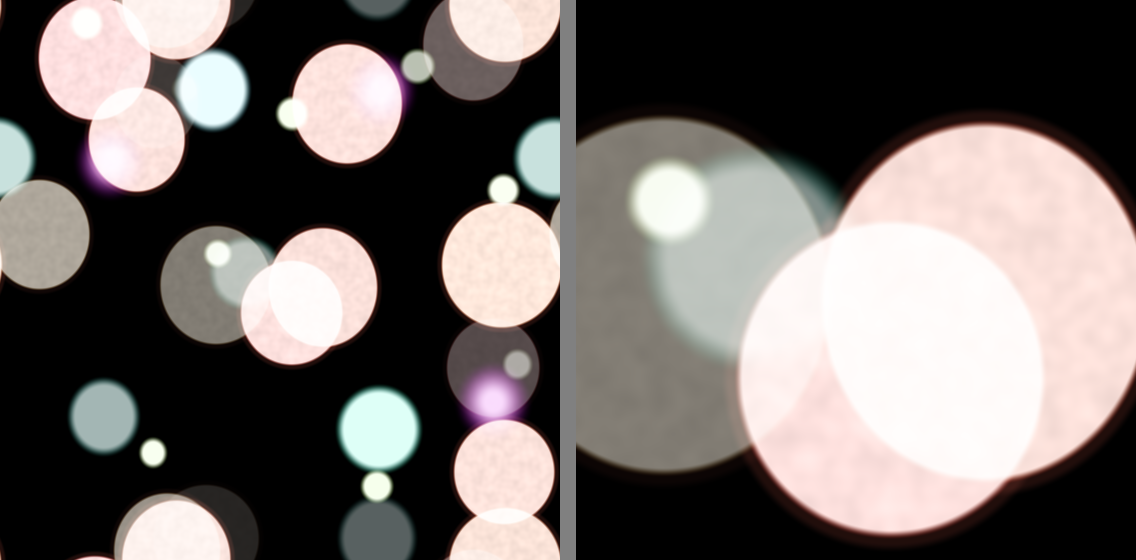
Left: the whole. Right: its middle third, enlarged.
Give the GLSL for this background, as a WebGL 2 fragment shader.

```glsl
#version 300 es
precision highp float;

uniform vec2 u_resolution;
out vec4 fragColor;

// One family of scattered lights; pairs hold a low and a high limit
struct Lights {
    int count;
    int seed;
    vec2 radii;
    vec2 levels;
    float softness;
    float rim;
    vec3 tintA;
    vec3 tintB;
};

const vec3 RIM_COLOR = vec3(0.13, 0.055, 0.045);
const float RIM_WIDTH = 0.008;
const vec2 SPREAD_STEP = vec2(0.7549, 0.5698);
const float JITTER = 0.22;

vec3 hash3(ivec3 cell) {
    uvec3 v = uvec3(cell) * 1664525u + 1013904223u;
    v.x += v.y * v.z;
    v.y += v.z * v.x;
    v.z += v.x * v.y;
    v ^= v >> 16u;
    v.x += v.y * v.z;
    v.y += v.z * v.x;
    v.z += v.x * v.y;
    return vec3(v >> 8u) / 16777216.0;
}

float cornerGradient(ivec2 cell, vec2 offset) {
    float angle = 6.2832 * hash3(ivec3(cell, 7)).x;
    return dot(vec2(cos(angle), sin(angle)), offset);
}

float gradientNoise(vec2 p) {
    ivec2 cell = ivec2(floor(p));
    vec2 f = fract(p);
    vec2 blend = f * f * f * (f * (f * 6.0 - 15.0) + 10.0);
    float low = mix(cornerGradient(cell, f),
                    cornerGradient(cell + ivec2(1, 0), f - vec2(1.0, 0.0)), blend.x);
    float high = mix(cornerGradient(cell + ivec2(0, 1), f - vec2(0.0, 1.0)),
                     cornerGradient(cell + ivec2(1, 1), f - vec2(1.0)), blend.x);
    return mix(low, high, blend.y);
}

float discMask(float dist, float radius, float softness) {
    return 1.0 - smoothstep(radius - softness, radius + softness, dist);
}

vec3 screenBlend(vec3 base, vec3 light) {
    return 1.0 - (1.0 - base) * (1.0 - clamp(light, 0.0, 1.0));
}

vec3 addLights(vec3 base, vec2 uv, float pixel, float grain, Lights lights) {
    float softness = max(lights.softness, pixel);
    vec2 start = hash3(ivec3(lights.seed, 91, 5)).xy;
    for (int i = 0; i < lights.count; i++) {
        vec3 place = hash3(ivec3(i, lights.seed, 1));
        vec3 look = hash3(ivec3(i, lights.seed, 2));

        // Even spread with jitter, wrapped at the canvas borders
        vec2 center = start + float(i) * SPREAD_STEP + JITTER * (place.xy - 0.5);
        vec2 offset = fract(uv - center + 0.5) - 0.5;
        offset.x /= mix(0.9, 1.0, place.z);

        float dist = length(offset);
        float radius = mix(lights.radii.x, lights.radii.y, look.x);
        float rank = (float(i) + 0.5) / float(lights.count);
        float level = min(mix(lights.levels.x, lights.levels.y, rank), 1.0);
        vec3 tint = mix(lights.tintA, lights.tintB, look.y);

        // Weaker channels fade sooner, which colours the soft edge
        float mask = discMask(dist, radius, softness);
        vec3 body = tint * pow(vec3(mask), 1.0 / (tint * tint * tint));
        float rimMask = discMask(dist, radius + RIM_WIDTH, softness) - mask;
        vec3 light = level * (body * (1.0 + grain) + lights.rim * rimMask * RIM_COLOR);
        base = screenBlend(base, light);
    }
    return base;
}

void main() {
    vec2 uv = gl_FragCoord.xy / u_resolution.y;
    float pixel = 1.0 / u_resolution.y;
    float grain = 0.05 * gradientNoise(uv * 45.0) + 0.04 * gradientNoise(uv * 90.0 + 17.0);

    Lights bright = Lights(9, 3, vec2(0.092, 0.113), vec2(0.98, 1.0), 0.003, 1.0,
                           vec3(1.0, 0.88, 0.88), vec3(1.0, 0.91, 0.86));
    Lights dim = Lights(7, 14, vec2(0.084, 0.112), vec2(0.11, 0.74), 0.003, 0.7,
                        vec3(1.0, 0.82, 0.86), vec3(0.98, 0.97, 0.88));
    Lights cool = Lights(6, 25, vec2(0.056, 0.073), vec2(0.3, 1.3), 0.010, 0.0,
                         vec3(0.87, 1.0, 0.97), vec3(0.92, 0.99, 1.0));
    Lights small = Lights(9, 36, vec2(0.022, 0.029), vec2(0.2, 2.2), 0.006, 0.0,
                          vec3(0.96, 1.0, 0.92), vec3(0.98, 1.0, 0.95));
    Lights glow = Lights(3, 47, vec2(0.038, 0.046), vec2(1.0, 1.0), 0.032, 0.0,
                         vec3(0.96, 0.78, 0.97), vec3(0.98, 0.82, 1.0));

    vec3 color = vec3(0.0);
    color = addLights(color, uv, pixel, grain, dim);
    color = addLights(color, uv, pixel, grain, bright);
    color = addLights(color, uv, pixel, 0.0, cool);
    color = addLights(color, uv, pixel, 0.0, small);
    color = addLights(color, uv, pixel, 0.0, glow);
    fragColor = vec4(color, 1.0);
}
```
